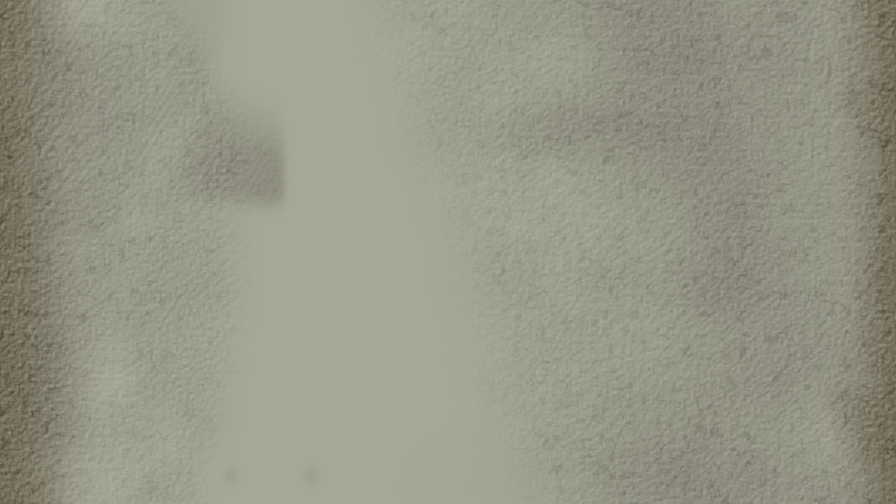
A Shadertoy shader for this background:

```glsl
// Aged grey-green paper: a smooth bare strip between stained, grainy sides.
// Soft blobs and warped ramps build a stain map, which tints the paper and
// sets the strength of fine embossed grain and creases; brown borders finish it.

#define PAPER vec3(0.652, 0.655, 0.592)
#define STAIN vec3(0.445, 0.440, 0.392)
#define BROWN vec3(0.410, 0.378, 0.300)
#define GRAIN_SCALE 150.0
#define GRAIN_DEPTH 0.21
#define CREASE_SCALE 62.0
#define CREASE_DEPTH 0.085
#define WARP 0.08
#define MOTTLE 0.30

float hash(vec2 p) {
    return fract(sin(dot(p, vec2(127.1, 311.7))) * 43758.5453);
}

float noise(vec2 p) {
    vec2 cell = floor(p), f = fract(p);
    f = f * f * (3.0 - 2.0 * f);
    float low = mix(hash(cell), hash(cell + vec2(1, 0)), f.x);
    float high = mix(hash(cell + vec2(0, 1)), hash(cell + vec2(1, 1)), f.x);
    return mix(low, high, f.y);
}

float fbm(vec2 p) {
    float sum = 0.0, gain = 0.5;
    for (int i = 0; i < 5; i++) {
        sum += gain * noise(p);
        p = mat2(1.6, 1.2, -1.2, 1.6) * p + 7.3;
        gain *= 0.5;
    }
    return sum;
}

// Soft elliptical spot; lean shears it sideways with height.
float blob(vec2 p, vec2 centre, vec2 radius, float lean) {
    vec2 d = p - centre;
    d.x -= lean * d.y;
    d /= radius;
    return exp(-dot(d, d));
}

// Dark wedge with a firm right side, a firm base and a sloping top.
float wedge(vec2 p) {
    float sides = smoothstep(0.29, 0.55, p.x) * (1.0 - smoothstep(0.545, 0.575, p.x));
    float base = smoothstep(0.570, 0.630, p.y);
    float top = 1.0 - smoothstep(0.68, 0.85, p.y + 0.45 * (p.x - 0.48));
    return sides * base * top;
}

// Zero on the bare strip, one on the stained sides.
float stainedSides(vec2 p) {
    float leftEdge = 0.51 - 0.12 * smoothstep(0.72, 1.0, p.y)
                   - 0.07 * (1.0 - smoothstep(0.05, 0.30, p.y));
    float rightEdge = 1.03 - 0.32 * p.y;
    float left = 1.0 - smoothstep(leftEdge - 0.10, leftEdge + 0.01, p.x);
    float right = smoothstep(rightEdge - 0.07, rightEdge + 0.17, p.x);
    return max(left, right);
}

float stainMap(vec2 p, float sides) {
    float s = 0.16 * sides;

    // Right side: broad veil, smudge, column and lower bank
    s += 0.20 * smoothstep(1.05, 1.50, p.x);
    s += 0.27 * blob(p, vec2(1.31, 0.90), vec2(0.20, 0.24), 0.0);
    s += 0.24 * blob(p, vec2(1.15, 0.74), vec2(0.20, 0.055), 1.0);
    s += 0.16 * blob(p, vec2(1.46, 0.45), vec2(0.11, 0.25), 0.0);
    s += 0.23 * blob(p, vec2(1.30, 0.05), vec2(0.28, 0.12), 0.4);
    s -= 0.13 * blob(p, vec2(1.59, 0.15), vec2(0.10, 0.08), 0.0);
    s -= 0.06 * blob(p, vec2(1.58, 0.82), vec2(0.08, 0.16), 0.0);

    // Left side: tall veil, leaning streaks and worn patches
    s += 0.30 * blob(p, vec2(0.14, 0.66), vec2(0.18, 0.32), 0.0);
    s += 0.18 * blob(p, vec2(0.38, 0.87), vec2(0.06, 0.14), 0.2);
    s -= 0.13 * blob(p, vec2(0.34, 0.70), vec2(0.04, 0.16), 0.5);
    s += 0.46 * blob(p, vec2(0.06, 0.22), vec2(0.12, 0.15), -0.2);
    s -= 0.15 * blob(p, vec2(0.21, 0.28), vec2(0.05, 0.10), 0.0);
    s -= 0.16 * blob(p, vec2(0.18, 0.04), vec2(0.08, 0.08), 0.0);
    s -= 0.12 * blob(p, vec2(0.20, 0.96), vec2(0.05, 0.08), 0.0);
    return s;
}

void mainImage(out vec4 fragColor, in vec2 fragCoord) {
    vec2 p = fragCoord / iResolution.y;
    float aspect = iResolution.x / iResolution.y;

    // Wavering outlines
    vec2 wander = vec2(fbm(p * 6.0), fbm(p * 6.0 + 31.7)) - 0.48;
    vec2 q = p + WARP * wander;
    float sides = stainedSides(q);

    // Stains, wedge and two small drips
    float stain = stainMap(q, sides);
    stain += MOTTLE * sides * (fbm(p * 9.0 + 12.0) - 0.48);
    stain += 0.48 * wedge(p + 0.25 * WARP * wander);
    for (int i = 0; i < 2; i++) {
        vec2 drip = vec2(0.458 + 0.160 * float(i), 0.056);
        stain += 0.17 * blob(p, drip, vec2(0.014, 0.018), 0.0);
    }
    vec3 colour = mix(PAPER, STAIN, clamp(stain, 0.0, 1.0));

    // Brown borders
    float border = 1.0 - smoothstep(-0.03, 0.19, q.x);
    border = max(border, smoothstep(aspect - 0.14, aspect + 0.02, q.x));
    colour = mix(colour, BROWN, 0.85 * border);

    // Embossed grain, lit from the upper left
    float rough = clamp(0.35 * sides + 0.6 * max(stain, 0.0) + 0.5 * border, 0.0, 1.0);
    vec2 g = p * GRAIN_SCALE;
    float relief = fbm(g) - fbm(g + vec2(-0.6, 0.6));

    // Thin broken creases along the mid-level of a warped noise
    vec2 c = p * CREASE_SCALE + 1.5 * fbm(p * 90.0);
    float crease = 1.0 - smoothstep(0.0, 0.13, abs(noise(c) - 0.5));
    crease *= smoothstep(0.35, 0.65, noise(p * 95.0 + 5.0));
    colour += rough * (GRAIN_DEPTH * relief - CREASE_DEPTH * (crease - 0.17));

    fragColor = vec4(clamp(colour, 0.0, 1.0), 1.0);
}
```
